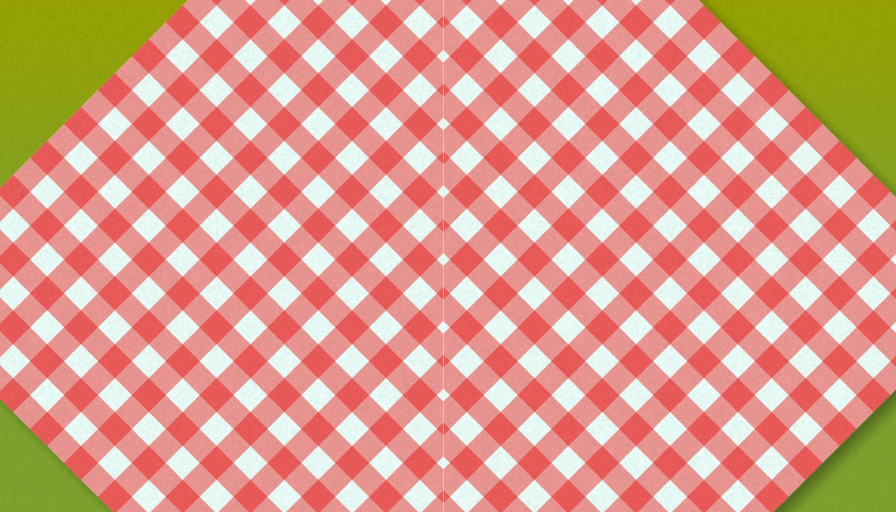
Give the GLSL for this pattern, as a Shadertoy shader.

```glsl
// Red and white gingham cloth laid diagonally on a green ground.
// Two sets of diagonal stripes overlap to give white, pink and red squares;
// the cloth is folded about a vertical seam, then shaded and grained.

const float PERIOD = 0.1324;              // diamond spacing, in canvas heights
const vec2  LIGHT_CENTRE = vec2(0.207, 0.103); // phase of the light stripes
const vec2  CLOTH_EDGE = vec2(-7.543, -8.647); // borders, in stripe periods
const float SEAM_X = -0.0091;
const float SEAM_HALF_WIDTH = 0.0011;
const float SEAM_STRENGTH = 0.4;

const vec3 WHITE = vec3(0.905, 0.975, 0.955);
const vec3 PINK  = vec3(0.905, 0.580, 0.567);
const vec3 RED   = vec3(0.905, 0.350, 0.340);
const vec3 GROUND_TOP    = vec3(0.585, 0.630, 0.0);
const vec3 GROUND_BOTTOM = vec3(0.490, 0.625, 0.175);

const vec2  SHADOW_OFFSET = vec2(0.016, -0.013);
const float SHADOW_BLUR = 0.022;
const float SHADOW_STRENGTH = 0.32;
const float GRAIN_SCALE = 290.0;          // grain cells per canvas height
const float GRAIN_STRENGTH = 0.055;

float hash(vec2 p) {
    vec3 q = fract(p.xyx * 0.1031);
    q += dot(q, q.yzx + 33.33);
    return fract((q.x + q.y) * q.z);
}

float valueNoise(vec2 p) {
    vec2 cell = floor(p);
    vec2 f = fract(p);
    f = f * f * (3.0 - 2.0 * f);
    return mix(mix(hash(cell), hash(cell + vec2(1.0, 0.0)), f.x),
               mix(hash(cell + vec2(0.0, 1.0)), hash(cell + 1.0), f.x), f.y);
}

// Both diagonal stripe coordinates, mirrored about the seam
vec2 stripeCoords(vec2 p) {
    float x = -abs(p.x - SEAM_X);
    return vec2(x - p.y, x + p.y) / PERIOD;
}

// Signed distance to the cloth border, negative inside
float clothDistance(vec2 p) {
    vec2 d = CLOTH_EDGE - stripeCoords(p);
    return max(d.x, d.y) * PERIOD * 0.7071;
}

vec3 gingham(vec2 p, float pixel) {
    vec2 fromLight = abs(fract(stripeCoords(p) - LIGHT_CENTRE + 0.5) - 0.5);
    float aa = pixel / PERIOD;
    vec2 dark = smoothstep(-aa, aa, fromLight - 0.25);
    vec3 one = mix(WHITE, PINK, dark.x);
    vec3 two = mix(PINK, RED, dark.x);
    return mix(one, two, dark.y);
}

void mainImage(out vec4 fragColor, in vec2 fragCoord) {
    float pixel = 1.0 / iResolution.y;
    vec2 p = (fragCoord - 0.5 * iResolution.xy) * pixel;

    // Ground gradient and soft cast shadow
    float depth = smoothstep(-0.08, 0.6, 0.5 - p.y);
    vec3 color = mix(GROUND_TOP, GROUND_BOTTOM, depth);
    float shadow = 1.0 - smoothstep(-SHADOW_BLUR, SHADOW_BLUR,
                                    clothDistance(p - SHADOW_OFFSET));
    color *= 1.0 - SHADOW_STRENGTH * shadow;

    // Cloth with a pale centre seam
    vec3 cloth = gingham(p, pixel);
    float seam = 1.0 - smoothstep(-0.5 * pixel, 0.5 * pixel,
                                  abs(p.x - SEAM_X) - SEAM_HALF_WIDTH);
    cloth = mix(cloth, WHITE, SEAM_STRENGTH * seam);
    float cover = 1.0 - smoothstep(-0.7 * pixel, 0.7 * pixel, clothDistance(p));
    color = mix(color, cloth, cover);

    // Fine grain over everything
    float grain = valueNoise((p + 2.0) * GRAIN_SCALE) - 0.5;
    color *= 1.0 + GRAIN_STRENGTH * grain;
    fragColor = vec4(clamp(color, 0.0, 1.0), 1.0);
}
```
